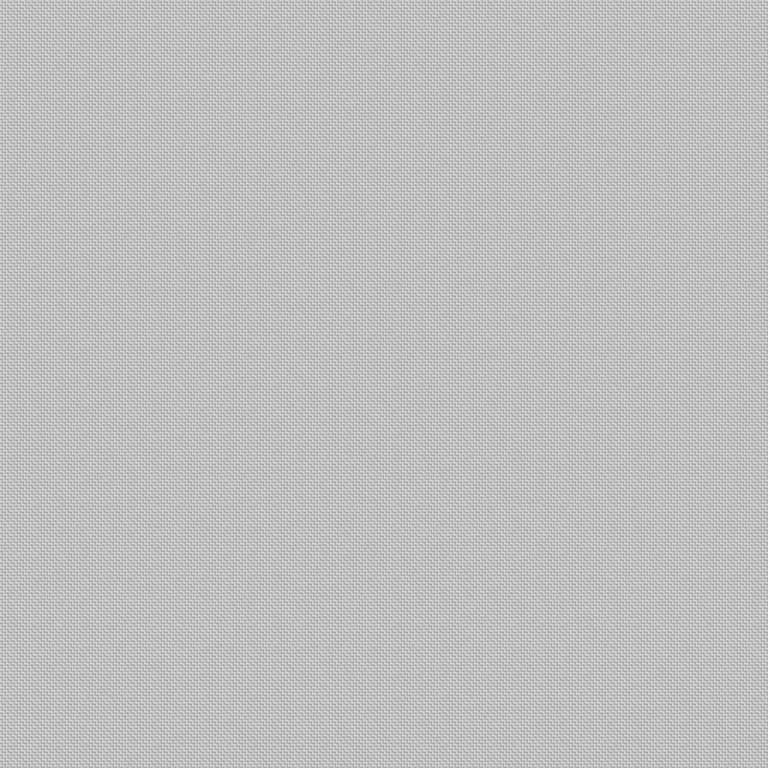
Write a Shadertoy shader that draws this pattern.

```glsl
// Fine grey plain-weave cloth, threads alternating over and under.

float hash(vec2 p) {
    return fract(sin(dot(p, vec2(127.1, 311.7))) * 43758.5453);
}

// Rounded thread shading: 1 on the lit side, 0 on the shaded side
float threadLight(float across) {
    return 0.5 + 0.5 * sin(6.28319 * across);
}

void mainImage(out vec4 fragColor, in vec2 fragCoord) {
    // 256 threads each way: 128 over-under repeats
    vec2 p = fragCoord / iResolution.y * 256.0;
    float pixel = 256.0 / iResolution.y;
    vec2 cell = floor(p);

    // Weft runs across, lit from above; warp runs upward, lit from the left
    float weft = mix(0.85, 0.65, threadLight(p.y));
    float warp = mix(0.69, 0.82, threadLight(p.x));

    // Checkerboard of crossings with softened borders
    float checker = sin(3.14159 * p.x) * sin(3.14159 * p.y);
    float soft = min(0.5, 2.0 * pixel);
    float weftOnTop = smoothstep(-soft, soft, checker);
    float shade = mix(warp, weft, weftOnTop);

    // Faint unevenness of the yarn
    shade += 0.012 * (hash(cell) - 0.5);

    // Settle to the mean grey where threads are finer than a pixel
    shade = mix(shade, 0.7525, smoothstep(0.6, 1.2, pixel));
    fragColor = vec4(vec3(shade), 1.0);
}
```
